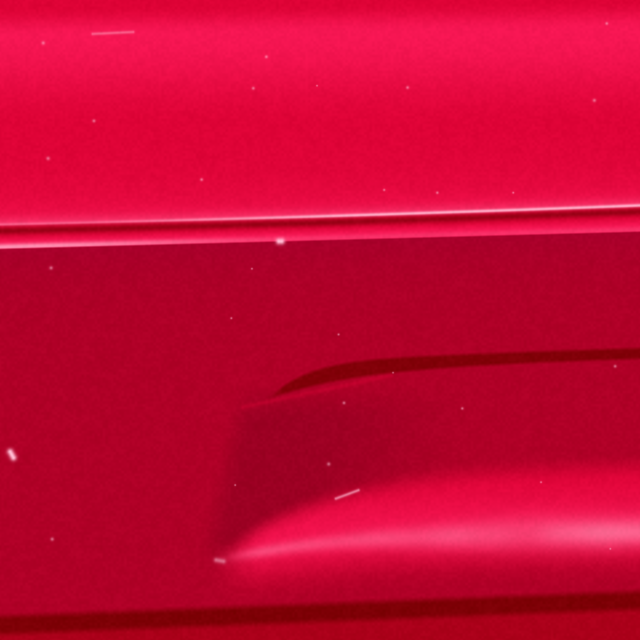
A three.js fragment shader for this texture:

```glsl
// Glossy red lacquered sheet metal: a bright upper panel, a pressed seam,
// and a darker lower panel with a tapering crease and a glowing scoop.
// Curves y(x) bound each part; soft falloffs shade it, hashes add dust and grain.
#define DEEP vec3(0.49, 0.00, 0.02)
#define BASE vec3(0.69, 0.00, 0.15)
#define RED vec3(0.87, 0.01, 0.21)
#define HOT vec3(0.97, 0.09, 0.33)
#define PINK vec3(0.98, 0.30, 0.49)
#define PALE vec3(1.00, 0.73, 0.82)
#define EDGE 0.002
#define GRAIN 0.035
#define DUST_CELLS 9.0
#define DUST_AMOUNT 0.28

varying vec2 vUv;

float hash(vec2 p) {
  vec3 q = fract(vec3(p.xyx) * 0.1031);
  q += dot(q, q.yzx + 33.33);
  return fract((q.x + q.y) * q.z);
}

float noise(vec2 p) {
  vec2 i = floor(p), f = fract(p);
  f = f * f * (3.0 - 2.0 * f);
  return mix(mix(hash(i), hash(i + vec2(1, 0)), f.x),
             mix(hash(i + vec2(0, 1)), hash(i + vec2(1, 1)), f.x), f.y);
}

float bell(float d, float w) { return exp(-d * d / (w * w)); }
float above(float d, float soft) { return smoothstep(-soft, soft, d); }

// Soft stroke from a to b
float stroke(vec2 p, vec2 a, vec2 b, float w) {
  vec2 d = b - a;
  float h = clamp(dot(p - a, d) / dot(d, d), 0.0, 1.0);
  return bell(length(p - a - d * h), w);
}

vec3 upperPanel(vec2 p, float seam) {
  float sheen = smoothstep(0.80, 0.95, p.y)
              * (1.0 - smoothstep(0.955, 1.0, p.y + 0.012 * (1.0 - p.x)));
  vec3 c = mix(RED, HOT, sheen * 0.95);
  c = mix(c, HOT, 0.85 * exp(-max(p.y - seam, 0.0) / 0.035));
  return mix(c, PINK, 0.5 * bell(p.y - seam, 0.012));
}

vec3 seamStrip(vec2 p, float seam, float lip) {
  float h = (p.y - lip) / (seam - lip);
  vec3 c = mix(HOT, RED, smoothstep(0.15, 0.65, h));
  float groove = bell(p.y - seam + 0.009, 0.006);
  c = mix(c, mix(DEEP, BASE, 0.35), 0.85 * groove);
  float shine = bell(p.y - lip - 0.003, 0.005);
  return mix(c, PALE, shine * mix(0.75, 0.15, smoothstep(0.0, 0.5, p.x)));
}

vec3 lowerPanel(vec2 p, float lip) {
  float x = p.x, y = p.y;
  vec3 c = mix(BASE, vec3(0.65, 0.0, 0.17), 0.8 * exp(-(lip - y) / 0.05));

  // Shadowed hollow at the left of the scoop
  float side = x - 0.325 - 0.22 * (y - 0.13);
  float hollow = above(side, 0.025) * (1.0 - smoothstep(0.1, 0.4, side))
               * smoothstep(0.10, 0.17, y) * (1.0 - smoothstep(0.34, 0.41, y));
  c = mix(c, vec3(0.59, 0.0, 0.13), 0.8 * hollow);

  // Scoop glow: soft upper shoulder, streaked ridge, fading underside
  float t = max(x - 0.34, 0.0);
  float shoulder = 0.275 - 0.15 * exp(-t / 0.18);
  float ridge = 0.125 + 0.045 * (1.0 - exp(-t / 0.2));
  float start = smoothstep(0.325, 0.42, x);
  float body = above(shoulder - y, 0.024) * smoothstep(-0.085, 0.01, y - ridge);
  c = mix(c, RED, start * body);
  c = mix(c, HOT, 0.75 * start * body * bell(y - ridge - 0.01, 0.055));
  float streak = 0.55 + 0.45 * noise(vec2(x * 17.0, y * 24.0));
  float width = mix(0.009, 0.025, smoothstep(0.35, 0.9, x));
  c = mix(c, PINK, start * streak * bell(y - ridge, width));
  c = mix(c, PALE, 0.25 * streak * smoothstep(0.65, 1.0, x) * bell(y - ridge, 0.017));

  // Tapering dark crease with a faint lit tail
  float s = max(x - 0.423, 0.0);
  float roof = 0.436 + 0.035 * s - 0.056 * exp(-s / 0.06);
  float sill = 0.424 + 0.028 * s - 0.046 * exp(-s / 0.14);
  float lens = above(roof - y, 0.004) * above(y - sill, 0.004) * smoothstep(0.41, 0.45, x);
  c = mix(c, DEEP, 0.92 * lens);
  c = mix(c, RED, 0.35 * stroke(p, vec2(0.38, 0.364), vec2(0.61, 0.413), 0.004));

  // Dark fold along the bottom
  float fold = 0.023 + 0.039 * x;
  c = mix(c, vec3(0.67, 0.0, 0.10), 1.0 - above(y - fold, 0.012));
  return mix(c, DEEP, above(0.014 - abs(y - fold), 0.007));
}

// Sparse pale dust, one candidate per cell
float dust(vec2 p) {
  vec2 cell = floor(p * DUST_CELLS);
  vec2 spot = 0.15 + 0.7 * vec2(hash(cell + 3.7), hash(cell + 19.1));
  float size = mix(0.0015, 0.003, hash(cell + 41.3));
  float on = step(hash(cell + 7.9), DUST_AMOUNT);
  return on * bell(length(p - (cell + spot) / DUST_CELLS), size);
}

void main() {
  vec2 p = vUv;
  float seam = 0.648 + 0.022 * p.x + 0.008 * p.x * p.x;
  float lip = 0.611 + 0.027 * p.x;
  vec3 c = mix(lowerPanel(p, lip), seamStrip(p, seam, lip), above(p.y - lip, EDGE));
  c = mix(c, upperPanel(p, seam), above(p.y - seam, EDGE));
  c = mix(c, PALE, bell(p.y - seam - 0.001, 0.0028) * mix(0.3, 0.85, smoothstep(0.1, 0.6, p.x)));

  // Dust, chips and scratches
  float marks = 0.5 * dust(p);
  marks += stroke(p, vec2(0.436, 0.623), vec2(0.440, 0.623), 0.005);
  marks += stroke(p, vec2(0.016, 0.294), vec2(0.021, 0.285), 0.005);
  marks += 0.6 * stroke(p, vec2(0.525, 0.221), vec2(0.560, 0.234), 0.0025);
  marks += 0.5 * stroke(p, vec2(0.338, 0.125), vec2(0.349, 0.123), 0.004);
  marks += 0.4 * stroke(p, vec2(0.145, 0.947), vec2(0.208, 0.950), 0.0025);
  c = mix(c, PALE, min(marks, 1.0));

  float grain = noise(p * 240.0) + 0.5 * noise(p * 90.0) - 0.75;
  gl_FragColor = vec4(c + GRAIN * grain * vec3(1.0, 0.35, 0.6), 1.0);
}
```
